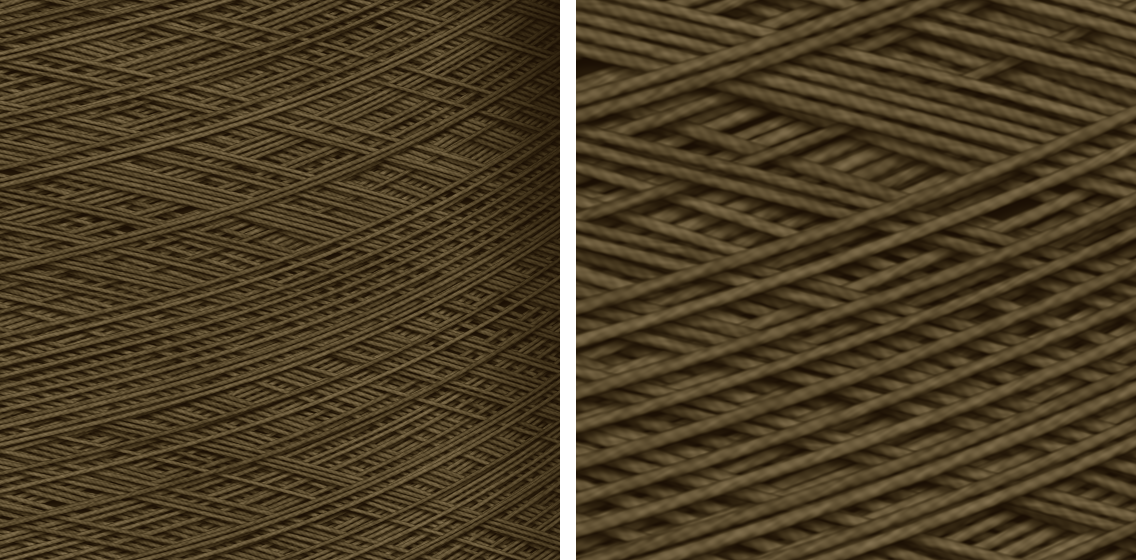
Left: the whole. Right: its middle third, enlarged.
Reproduce this texture procedurally as a Shadertoy shader.

```glsl
// Olive-brown yarn wound on a cone: crossing layers of fine twisted thread.

const int LAYERS = 7;
const vec3 DEEP_BROWN = vec3(0.10, 0.055, 0.015);
const vec3 PALE_OLIVE = vec3(0.51, 0.44, 0.31);

float hash(vec2 p) {
    vec3 q = fract(vec3(p.xyx) * 0.1031);
    q += dot(q, q.yzx + 33.33);
    return fract((q.x + q.y) * q.z);
}

float noise(vec2 p) {
    vec2 cell = floor(p), f = fract(p);
    f = f * f * (3.0 - 2.0 * f);
    float low = mix(hash(cell), hash(cell + vec2(1.0, 0.0)), f.x);
    float high = mix(hash(cell + vec2(0.0, 1.0)), hash(cell + 1.0), f.x);
    return mix(low, high, f.y);
}

// Height of a thread path: it bends more steeply toward the right edge.
float windingPath(float x, bool rising, float tilt) {
    return rising ? (0.27 + tilt) * x + 0.15 * x * x * x
                  : -(0.23 + tilt) * x - 0.06 * x * x;
}

// Bunched threads: 1 where a thread exists, otherwise 0.
float threadPresent(float id, float seed, float density) {
    float bunch = noise(vec2(id * 0.19, seed * 7.3)) - 0.5;
    return step(hash(vec2(id, seed * 3.1)), density + 0.8 * bunch);
}

// Brightness of a thread; across runs from -1 (lower edge) to 1 (upper edge).
float threadTone(float x, float across, float id, float seed) {
    float body = 1.0 - 0.55 * pow(abs(across - 0.2), 2.0);
    float twist = sin(6.2832 * (x * 115.0 + across * 0.45 + hash(vec2(id, seed))));
    float fibre = noise(vec2(x * 150.0 - across, id * 5.0 + across * 1.6 + seed)) - 0.5;
    float dye = 0.68 + 0.2 * hash(vec2(id + 9.0, seed));
    return dye * body + 0.045 * twist + 0.26 * fibre;
}

// Paints one layer of parallel threads, with shadows, over the tone below.
float windLayer(float below, vec2 p, float seed, bool rising, float density, float pixel) {
    float pitch = mix(0.0092, 0.0112, hash(vec2(seed, 4.0)));
    float tilt = 0.09 * (hash(vec2(seed, 8.0)) - 0.5);
    float v = (p.y - windingPath(p.x, rising, tilt)) / pitch + 200.0 + seed * 0.37;
    float blur = max(0.13, 0.75 * pixel / pitch);
    float tone = below;
    for (int k = 1; k >= -1; k--) {
        float id = floor(v) + float(k);
        float present = threadPresent(id, seed, density);
        float sway = 0.22 * (noise(vec2(p.x * 5.0, id * 3.7 + seed)) - 0.5);
        float offset = v - id - 0.5 - sway;
        float halfWidth = mix(0.36, 0.45, hash(vec2(id, seed + 17.0)));

        float shadow = (1.0 - smoothstep(0.45, 1.3, -offset))
                     * smoothstep(0.55, 0.2, offset);
        tone *= 1.0 - 0.62 * shadow * present;

        float cover = 1.0 - smoothstep(halfWidth - blur, halfWidth + blur, abs(offset));
        float across = clamp(offset / halfWidth, -1.3, 1.3);
        tone = mix(tone, threadTone(p.x, across, id, seed), cover * present);
    }
    return tone;
}

// Light falls off around the cone, most of all at the upper right.
float coneLight(vec2 p) {
    float edge = smoothstep(0.78, 1.03, p.x) * mix(0.35, 0.75, p.y);
    float patches = noise(p * vec2(3.0, 6.0) + 5.0) - 0.5;
    return (1.0 - edge) * (1.0 + 0.16 * patches);
}

vec3 yarnColour(float tone) {
    float t = clamp(tone, 0.0, 1.15);
    return mix(DEEP_BROWN, PALE_OLIVE, vec3(t, t, pow(t, 1.2)));
}

void mainImage(out vec4 fragColor, in vec2 fragCoord) {
    vec2 p = fragCoord / iResolution.y;
    float pixel = 1.0 / iResolution.y;
    float tone = 0.12;

    // Wind from the dense core to the sparse outer threads.
    for (int i = 0; i < LAYERS; i++) {
        float depth = float(i) / float(LAYERS - 1);
        float density = mix(0.88, 0.2, depth);
        bool rising = i % 2 == 0;
        tone = windLayer(tone, p, float(i) + 1.0, rising, density, pixel);
    }

    fragColor = vec4(yarnColour(tone * coneLight(p)), 1.0);
}
```
